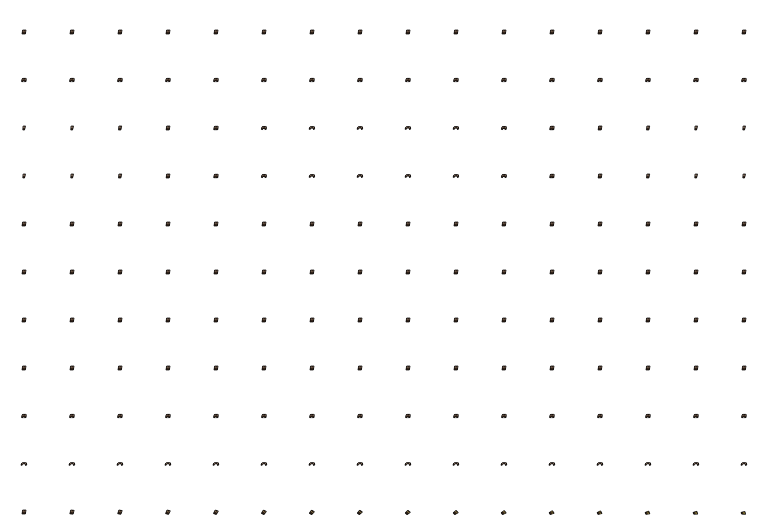
Give the GLSL for this pattern, as a Shadertoy shader.

```glsl
// A white sheet with a 16 by 11 grid of tiny dark pebbles, one per square cell.
// Each is a rounded box with a notched foot and two pale glints; its row and
// column set how far it spreads, and the bottom row slowly turns and yellows.

float roundedBox(vec2 p, vec2 halfSize, float radius) {
    vec2 d = abs(p) - halfSize + radius;
    return length(max(d, 0.0)) + min(max(d.x, d.y), 0.0) - radius;
}

mat2 rotation(float angle) {
    float c = cos(angle), s = sin(angle);
    return mat2(c, s, -s, c);
}

// Negative is narrow, zero is plain, one is a wide low arch; rows count from the top
float spreadAt(float column, float row) {
    if (row == 9.0) return 1.0;
    if (row == 1.0 || row == 8.0) return 0.45;
    if (row == 2.0 || row == 3.0)
        return mix(0.9, -0.7, smoothstep(1.0, 7.0, abs(column - 7.5)));
    return 0.0;
}

void mainImage(out vec4 fragColor, in vec2 fragCoord) {
    // Cell coordinates, with the pebble a third of the way up its cell
    vec2 grid = fragCoord / iResolution.xy * vec2(16.0, 11.0);
    vec2 cell = floor(grid);
    vec2 p = fract(grid) - vec2(0.5, 1.0 / 3.0);
    float pixel = 11.0 / iResolution.y;

    float row = 10.0 - cell.y;
    float spread = spreadAt(cell.x, row);
    float wide = max(spread, 0.0);
    float turn = row == 10.0 ? cell.x / 15.0 : 0.0;

    // Drift and turn along the bottom row, then a slight lean to the right
    p += turn * vec2(0.015, 0.022);
    p = rotation(1.35 * turn) * p;
    p.x -= 0.15 * p.y;

    // Body: tapers below when narrow, rounds off above when wide
    vec2 halfSize = vec2(0.045 + 0.02 * spread, 0.05 - 0.013 * wide);
    halfSize.x *= 1.0 - 0.25 * turn;
    float taper = 1.0 + 4.0 * p.y * (turn - spread);
    float body = roundedBox(vec2(p.x / taper, p.y), halfSize, 0.022 + 0.012 * wide);

    // Notch between the two feet of the wide pebbles
    float notch = length(p + vec2(0.0, halfSize.y)) - 0.032 * wide;
    body = max(body, -notch);

    // Paired glints near the top, over a body that is brownest at its core
    vec2 toGlint = vec2(abs(p.x) - 0.42 * halfSize.x, p.y - 0.3 * halfSize.y);
    float glint = 1.0 - smoothstep(0.0, 0.022, length(toGlint * vec2(1.0, 0.7)));
    vec3 ink = mix(vec3(0.04, 0.035, 0.035), vec3(0.2, 0.14, 0.1),
                   smoothstep(0.0, 0.035, -body));
    vec3 glintColor = mix(vec3(0.56, 0.47, 0.4), vec3(0.62, 0.55, 0.2), turn);
    ink = mix(ink, glintColor, 0.8 * glint);

    float cover = 1.0 - smoothstep(-0.6 * pixel, 0.6 * pixel, body);
    fragColor = vec4(mix(vec3(1.0), ink, cover), 1.0);
}
```
